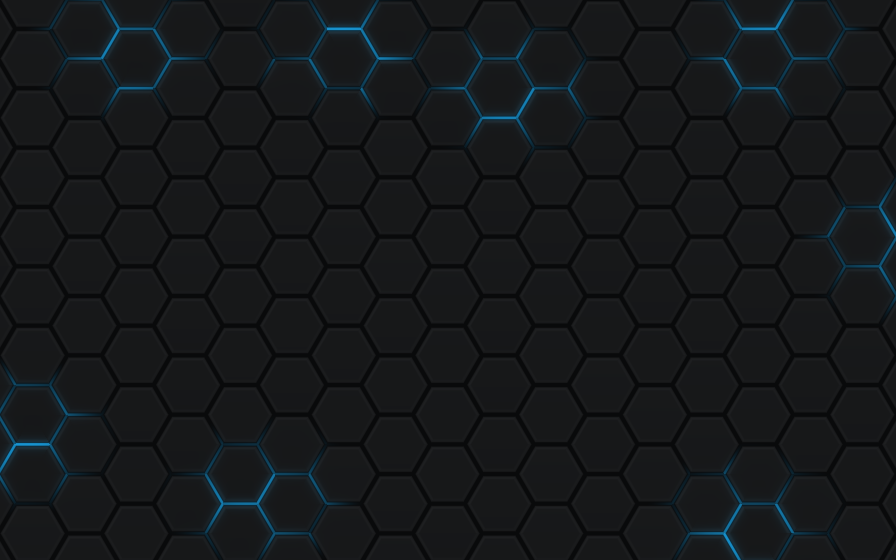
A WebGL 2 fragment shader for this pattern:

```glsl
#version 300 es
precision highp float;
// Dark bevelled hexagon tiles with black grooves, lit blue here and there.
// A flat-top hex lattice gives the distance to the nearest groove; soft pools
// of light near the border and a hash per edge decide which grooves glow.

uniform vec2 u_resolution;
out vec4 fragColor;

// Lengths are in canvas heights
const vec2 PITCH = vec2(0.0926, 0.1060);     // column and row spacing
const vec2 ORIGIN = vec2(0.0583, 0.0475);    // centre of the first tile

// Lengths are in tile heights
const float GROOVE = 0.036;                  // half width of the groove
const float RIM_AT = 0.068;                  // distance of the bevel line
const float RIM_WIDTH = 0.022;
const float CORE = 0.022;                    // half width of the lit line
const float HALO = 0.055;                    // reach of the soft glow

// Pools of light: four above, four below, one at the right
const int POOLS = 9;
const vec2 POOL_RADIUS = vec2(0.19, 0.15);
const vec2 TOP_START = vec2(0.225, 0.917);
const float TOP_STEP = 0.385;
const vec2 TOP_DIP = vec2(-0.085, -0.075);   // shift of the third top pool
const vec2 BOTTOM_START = vec2(0.03, 0.055);
const float BOTTOM_STEP = 0.435;
const float BOTTOM_RISE = 0.167;             // lift toward the left corner
const vec2 RIGHT_POOL = vec2(1.60, 0.56);

const vec3 FACE = vec3(0.090, 0.094, 0.099);
const vec3 GROOVE_COLOR = vec3(0.036, 0.038, 0.042);
const vec3 RIM_COLOR = vec3(0.122, 0.127, 0.133);
const vec3 HALO_COLOR = vec3(0.02, 0.22, 0.32);
const vec3 CORE_COLOR = vec3(0.09, 0.58, 0.82);

const vec2 LATTICE = vec2(1.7320508, 1.0);
const vec2 SLANT = vec2(0.8660254, 0.5);

float hash(vec2 p) {
    vec3 v = fract(vec3(p.xyx) * 0.1031);
    v += dot(v, v.yzx + 33.33);
    return fract((v.x + v.y) * v.z);
}

// Offset from the centre of the nearest hexagon
vec2 hexLocal(vec2 q) {
    vec2 a = q - LATTICE * floor(q / LATTICE + 0.5);
    vec2 b = q - LATTICE * (floor(q / LATTICE) + 0.5);
    return dot(a, a) < dot(b, b) ? a : b;
}

vec2 poolCentre(int i) {
    if (i == POOLS - 1) return RIGHT_POOL;
    float k = float(i % 4);
    if (i < 4) return TOP_START + vec2(TOP_STEP * k, 0.0) + (i == 2 ? TOP_DIP : vec2(0.0));
    return BOTTOM_START + vec2(BOTTOM_STEP * k, BOTTOM_RISE * exp(-k));
}

// Strength of the light under the tiles
float poolLight(vec2 p) {
    float light = 0.0;
    for (int i = 0; i < POOLS; i++) {
        if (i == 6) continue;                // dark gap along the bottom
        float d = length((p - poolCentre(i)) / POOL_RADIUS);
        light = max(light, 1.0 - smoothstep(0.15, 1.0, d));
    }
    return light;
}

void main() {
    vec2 p = gl_FragCoord.xy / u_resolution.y;
    vec2 q = (p - ORIGIN) / PITCH * vec2(SLANT.x, 1.0);
    float aa = 0.75 / (PITCH.y * u_resolution.y);

    // Nearest tile, its nearest edge and the distance to it
    vec2 local = hexLocal(q);
    vec2 centre = q - local;
    vec2 side = vec2(local.x < 0.0 ? -1.0 : 1.0, local.y < 0.0 ? -1.0 : 1.0);
    float slanted = dot(abs(local), SLANT);
    bool flatEdge = abs(local.y) > slanted;
    vec2 normal = flatEdge ? vec2(0.0, side.y) : side * SLANT;
    float d = 0.5 - max(abs(local.y), slanted);

    // Tile face with a faint slope and a bevel line
    vec2 cellKey = floor(centre / SLANT + 0.5);
    float tone = 1.0 + 0.04 * (hash(cellKey + 70.0) - 0.5) + 0.04 * local.y;
    vec3 color = FACE * tone;
    float rim = 1.0 - smoothstep(0.0, RIM_WIDTH + aa, abs(d - RIM_AT));
    float facing = 0.6 + 0.3 * dot(normal, normalize(vec2(-0.5, 1.0)));
    color = mix(color, RIM_COLOR, rim * facing);

    // Dark groove
    float groove = 1.0 - smoothstep(GROOVE - aa, GROOVE + aa, d);
    color = mix(color, GROOVE_COLOR, groove);

    // Blue light, uneven from edge to edge
    vec2 edgeKey = floor((centre + 0.5 * normal) / (0.5 * SLANT) + 0.5);
    float glow = poolLight(p) * mix(0.3, 1.0, hash(edgeKey + 130.0));
    float core = 1.0 - smoothstep(max(CORE - aa, 0.0), CORE + aa, d);
    color += HALO_COLOR * glow * exp(-d / HALO);
    color = mix(color, CORE_COLOR, core * glow);

    fragColor = vec4(color, 1.0);
}
```
